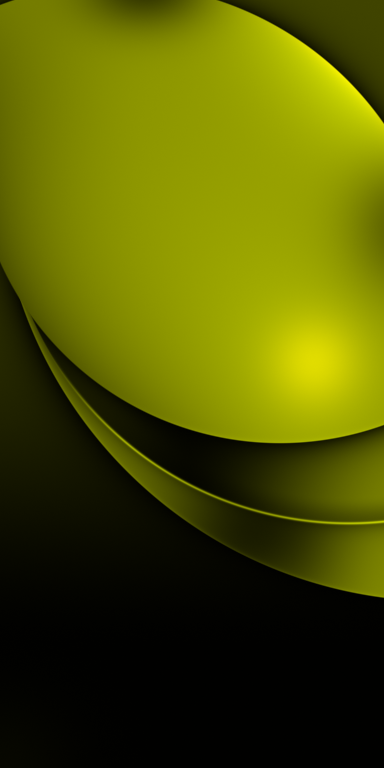
Reproduce this background procedurally as a Shadertoy shader.

```glsl
// Signed distance to a bowl: lower half of a circle, open upwards
float bowl(vec2 p, vec2 center, float radius) {
    vec2 q = p - center;
    return length(vec2(q.x, min(q.y, 0.0))) - radius;
}

// Soft elliptical spot
float spot(vec2 p, vec2 center, vec2 size) {
    vec2 q = (p - center) / size;
    return exp(-dot(q, q));
}

vec3 olive(float value) {
    return max(value, 0.0) * vec3(0.94, 1.0, 0.0);
}

float shadow(float d, float strength, float width) {
    return 1.0 - strength * exp(-max(d, 0.0) / width);
}

float hash(vec2 p) {
    vec3 q = fract(p.xyx * 0.1031);
    q += dot(q, q.yzx + 33.33);
    return fract((q.x + q.y) * q.z);
}

void mainImage(out vec4 fragColor, in vec2 fragCoord) {
    vec2 p = fragCoord / iResolution.xy * vec2(1.0, 2.0);
    float aa = 1.0 / iResolution.x;

    float outer = bowl(p, vec2(1.148, 1.590), 1.156);
    float inner = bowl(p, vec2(0.908, 1.539), 0.902);
    float disc = bowl(p, vec2(0.729, 1.645), 0.799);
    float crest = length(p - vec2(0.301, 1.189)) - 0.853;

    // Dark backdrop
    float back = 0.19 * smoothstep(0.3, 1.3, p.y) + 0.025 * spot(p, vec2(0.0), vec2(0.18));
    vec3 color = olive(back + 0.004) * shadow(outer, 0.85, 0.045);

    // Lower fold
    float fold = 0.45 - 0.34 * spot(p, vec2(0.66, 0.61), vec2(0.24, 0.20))
               + 0.10 * smoothstep(0.75, 1.0, p.x);
    fold *= shadow(inner, 0.45, 0.025);
    fold += 0.12 * exp(-abs(outer) / 0.004);
    color = mix(color, olive(fold), smoothstep(aa, -aa, outer));

    // Upper fold and its lit rim
    float ribbon = 0.24 * smoothstep(0.5, 0.08, p.x) + 0.47 * smoothstep(0.48, 1.05, p.x) + 0.035;
    ribbon *= shadow(disc, 0.80, 0.045) * mix(0.65, 1.0, smoothstep(0.0, -0.07, inner));
    color = mix(color, olive(ribbon), smoothstep(aa, -aa, inner));
    color += olive(0.5 * smoothstep(0.10, 0.35, p.x)) * exp(-pow(inner / 0.0035, 2.0));

    // Large glossy surface
    float edgeShade = exp(min(disc, 0.0) / 0.15) * smoothstep(0.85, 0.0, p.x);
    float gloss = 0.58 - 0.27 * edgeShade * smoothstep(2.3, 1.4, p.y)
                - 0.06 * smoothstep(0.4, 0.0, p.x) * smoothstep(1.2, 1.9, p.y);
    gloss += 0.05 * spot(p, vec2(0.62, 1.30), vec2(0.35, 0.4));
    gloss += 0.30 * exp(min(crest, 0.0) / 0.16) * spot(p, vec2(0.90, 1.78), vec2(0.32));
    gloss -= 0.27 * spot(p, vec2(1.06, 1.42), vec2(0.15, 0.19));
    gloss *= 1.0 - 0.68 * spot(p, vec2(0.38, 2.04), vec2(0.17, 0.11));
    gloss += 0.10 * spot(p, vec2(0.82, 1.04), vec2(0.26));
    gloss += 0.10 * exp(-abs(disc) / 0.005) * smoothstep(0.1, 0.6, p.x);
    vec3 surface = olive(gloss) + vec3(0.22, 0.16, 0.0) * spot(p, vec2(0.82, 1.057), vec2(0.115));
    surface += vec3(0.16, 0.08, 0.0) * exp(-abs(crest) / 0.018) * spot(p, vec2(0.88, 1.80), vec2(0.20));
    color = mix(color, surface, smoothstep(aa, -aa, disc));

    // Corner behind the crest
    vec3 corner = olive(0.265) * shadow(crest, 0.75, 0.035);
    color = mix(color, corner, smoothstep(-aa, aa, crest) * step(1.4, p.y));

    // Dither against banding
    color += (hash(fragCoord) - 0.5) / 255.0;
    fragColor = vec4(clamp(color, 0.0, 1.0), 1.0);
}
```
